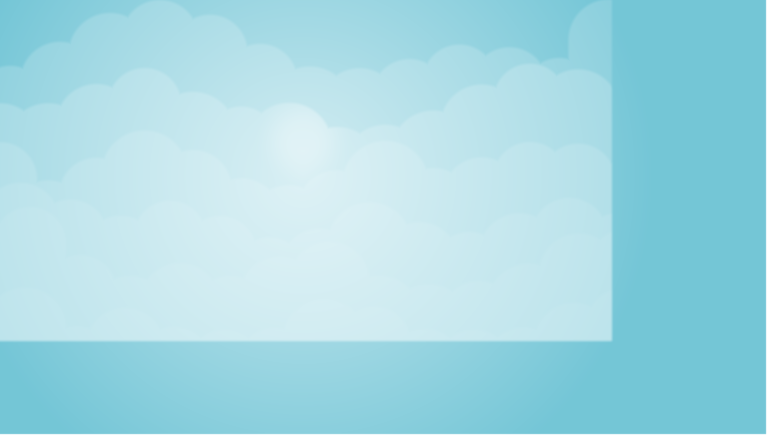
This background is drawn by a WebGL 1 fragment shader. Its source:

```glsl
precision highp float;

uniform vec2 u_resolution;

#define SKY vec3(0.455, 0.775, 0.84)
#define GLOW_CENTER vec2(0.692, 0.60)
#define GLOW_RADIUS 0.80
#define GLOW_STRENGTH 0.60
#define SUN_CENTER vec2(0.692, 0.685)
#define SUN_RADIUS 0.115
#define SUN_STRENGTH 0.28
#define PANEL_CORNER vec2(1.397, 0.2215)
#define MARGIN_CORNER vec2(1.749, 0.009)
#define SOFTNESS 0.005

float hash(vec2 p) {
    return fract(sin(dot(p, vec2(127.1, 311.7))) * 43758.5);
}

// Smooth hill: x = centre, y = height, z = width
float hill(float x, vec3 shape) {
    float t = (x - shape.x) / shape.z;
    return shape.y * exp(-t * t);
}

// Cloud bank: round-topped columns following a ridge of four hills
// row: x = first column, y = column spacing
float cloudBank(vec2 p, vec2 row, float base, vec3 edge, vec3 left, vec3 middle, vec3 right) {
    float dist = 10.0;
    for (int i = -1; i < 14; i++) {
        float id = float(i);
        float x = row.x + id * row.y;
        float radius = mix(0.082, 0.10, hash(vec2(id, base)));
        float top = base + hill(x, edge) + hill(x, left) + hill(x, middle) + hill(x, right);
        vec2 offset = vec2(p.x - x, max(p.y - top + radius, 0.0));
        dist = min(dist, length(offset) - radius);
    }
    return 1.0 - smoothstep(-SOFTNESS, SOFTNESS, dist);
}

// Soft mask of everything left of and above a corner
float cornerMask(vec2 p, vec2 corner, float blur) {
    return (1.0 - smoothstep(-blur, blur, p.x - corner.x))
         * smoothstep(-blur, blur, p.y - corner.y);
}

// Blend a translucent white veil over a colour
vec3 veil(vec3 color, float amount) {
    return mix(color, vec3(1.0), amount);
}

void main() {
    vec2 p = gl_FragCoord.xy / u_resolution.y;

    // Sky with a wide radial glow
    float glow = max(1.0 - length(p - GLOW_CENTER) / GLOW_RADIUS, 0.0);
    vec3 color = veil(SKY, GLOW_STRENGTH * glow);

    float panel = cornerMask(p, PANEL_CORNER, SOFTNESS);

    // Rear bank
    float bank = cloudBank(p, vec2(0.023, 0.114), 0.813,
        vec3(0.87, 0.02, 0.08), vec3(0.361, 0.187, 0.265),
        vec3(1.096, 0.091, 0.178), vec3(1.393, 0.183, 0.08));
    color = veil(color, panel * 0.17 * bank);

    // Second bank, with a hazy sun lighting its middle puff
    bank = cloudBank(p, vec2(0.0, 0.11), 0.703,
        vec3(0.0, 0.057, 0.137), vec3(0.32, 0.142, 0.171),
        vec3(0.628, 0.068, 0.087), vec3(1.244, 0.155, 0.228));
    float sun = 1.0 - smoothstep(0.2, 1.0, length(p - SUN_CENTER) / SUN_RADIUS);
    color = veil(color, panel * 0.18 * bank);
    color = veil(color, SUN_STRENGTH * sun * bank);

    // Four front banks
    bank = cloudBank(p, vec2(0.0, 0.11), 0.575,
        vec3(0.0, 0.10, 0.057), vec3(0.342, 0.128, 0.148),
        vec3(0.863, 0.10, 0.091), vec3(1.256, 0.105, 0.228));
    color = veil(color, panel * 0.13 * bank);

    bank = cloudBank(p, vec2(0.046, 0.114), 0.452,
        vec3(0.023, 0.132, 0.228), vec3(0.422, 0.087, 0.114),
        vec3(0.856, 0.087, 0.114), vec3(1.301, 0.096, 0.171));
    color = veil(color, panel * 0.09 * bank);

    bank = cloudBank(p, vec2(0.068, 0.114), 0.349,
        vec3(0.046, 0.183, 0.137), vec3(0.411, 0.05, 0.103),
        vec3(0.72, 0.107, 0.115), vec3(1.393, 0.137, 0.183));
    color = veil(color, panel * 0.06 * bank);

    bank = cloudBank(p, vec2(0.057, 0.114), 0.247,
        vec3(0.0, 0.16, 0.08), vec3(0.285, 0.05, 0.08),
        vec3(0.788, 0.091, 0.091), vec3(1.393, 0.103, 0.114));
    color = veil(color, panel * 0.05 * bank);

    // White margin along the right and lower sides
    color = veil(color, 1.0 - cornerMask(p, MARGIN_CORNER, 0.002));

    gl_FragColor = vec4(color, 1.0);
}
```
